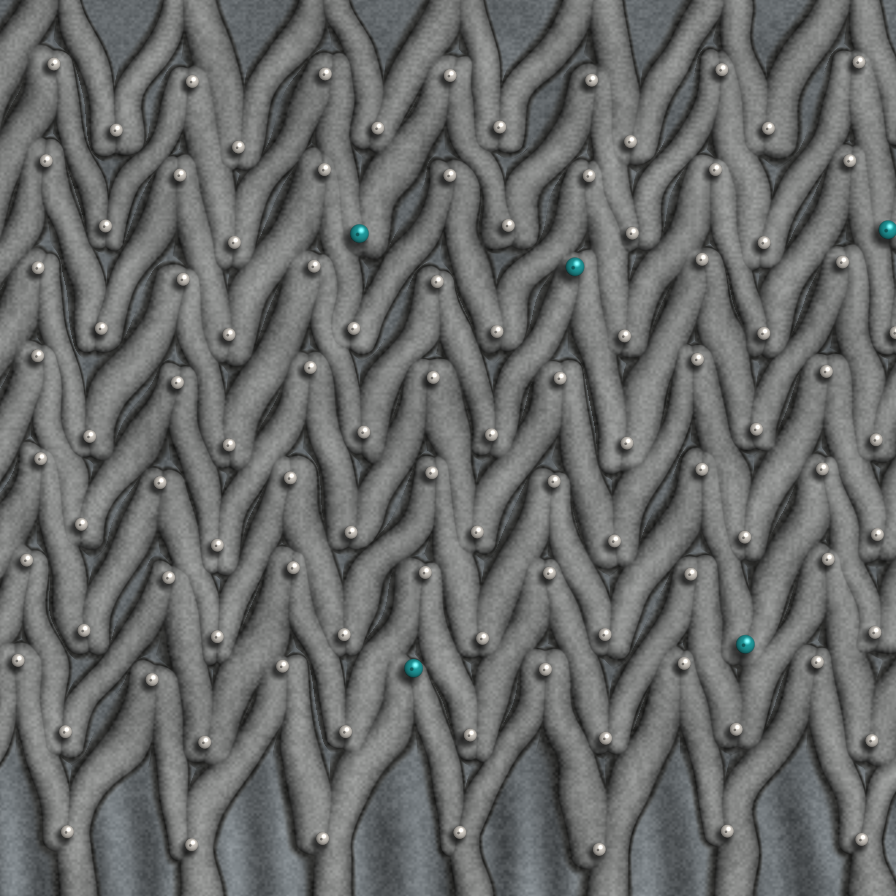
Reproduce this texture procedurally as a three.js fragment shader.

```glsl
// Grey smocked felt: eight stacked zigzag folds, about seven columns wide,
// with a pearl sewn at every peak and valley. Each leg of a zigzag is a
// bent, tapered tube; soft-blended distances give the creases and shade.
varying vec2 vUv;

float hash(vec2 p) {
  return fract(sin(dot(p, vec2(127.1, 311.7))) * 43758.545);
}

float noise(vec2 p) {
  vec2 i = floor(p), f = fract(p);
  f = f * f * (3.0 - 2.0 * f);
  return mix(mix(hash(i), hash(i + vec2(1.0, 0.0)), f.x),
             mix(hash(i + vec2(0.0, 1.0)), hash(i + 1.0), f.x), f.y);
}

// Stitch position: low = 0 for a peak, 1 for the valley to its right
vec2 knot(float col, float row, float low) {
  vec2 id = vec2(col, row + 20.0 * low);
  vec2 jitter = vec2(hash(id), hash(id + 7.3)) - 0.5;
  float sag = hash(vec2(col, 50.0 + low)) - 0.5;
  return mix(vec2(0.072, 1.035), vec2(0.122, 0.848), low)
       + vec2(0.1475 * col - 0.0068 * row, -0.112 * row)
       + jitter * vec2(0.02, 0.018) + vec2(0.0, 0.02 * sag);
}

// Adds one tube to the soft blend: xy = weighted normal, z = weight
void addFold(inout vec3 blend, vec2 p, vec2 a, vec2 b, float radius) {
  vec2 ab = b - a;
  float t = clamp(dot(p - a, ab) / dot(ab, ab), 0.0, 1.0);
  vec2 axis = a + ab * t - vec2(ab.x * 0.13 * sin(6.2832 * t), 0.0);
  vec2 n = (p - axis) / (radius * (0.84 + 0.96 * t * (1.0 - t)));
  float w = exp(-20.0 * length(n));
  blend += vec3(n * w, w);
}

// Keeps the nearest pearl: xy = offset in radii, z = 1 if teal, w = radius
void addPearl(inout vec4 pearl, vec2 p, vec2 center, vec2 id) {
  float teal = step(0.925, hash(id + 3.7));
  float radius = mix(0.0074, 0.0104, teal);
  vec2 d = (p - center) / radius;
  if (dot(d, d) < dot(pearl.xy, pearl.xy)) pearl = vec4(d, teal, radius);
}

void main() {
  vec2 p = vUv;
  vec2 q = p + 0.017 * (vec2(noise(p * 19.0), noise(p * 19.0 + 31.0)) - 0.5);
  vec2 light = vec2(0.75, 0.66);
  vec3 blend = vec3(0.0, 0.0, 1e-17);
  vec4 pearl = vec4(99.0, 99.0, 0.0, 0.01);

  // Folds and pearls of the neighbouring stitches
  float firstRow = floor((1.035 - p.y) / 0.112);
  for (int j = -2; j <= 1; j++) {
    float row = firstRow + float(j);
    if (row < 0.0 || row > 7.0) continue;
    float nearCol = floor((p.x - 0.072 + 0.0068 * row) / 0.1475 + 0.5);
    for (int k = -1; k <= 1; k++) {
      float col = nearCol + float(k);
      vec2 peak = knot(col, row, 0.0);
      vec2 right = knot(col, row, 1.0);
      vec2 left = knot(col - 1.0, row, 1.0);
      vec2 top = vec2(0.009, 0.003);
      vec2 bottom = vec2(0.010, -0.011);
      float swell = 0.005 * (hash(vec2(col, row + 70.0)) - 0.5);
      addFold(blend, q, peak + top, right + bottom * vec2(-1.0, 1.0), 0.0178 + swell);
      addFold(blend, q, peak + top * vec2(-1.0, 1.0), left + bottom, 0.0200 - swell);
      if (row > 6.5) {
        addFold(blend, q, right + bottom, vec2(right.x + 0.01, -0.12), 0.022);
      }
      if (row > 0.5) addPearl(pearl, p, peak, vec2(col, row));
      addPearl(pearl, p, right, vec2(col, row + 20.0));
    }
  }

  // Rounded folds, dark along their sides
  vec2 n = blend.xy / blend.z;
  float f = max(-log(blend.z) / 20.0, 0.0);
  float facing = dot(n / max(length(n), 0.001), light);
  float dome = max(1.0 - f * f, 0.0);
  float foldShade = 0.17 + 0.37 * pow(dome, 0.8) + 0.10 * dot(n, light);
  vec3 foldColor = foldShade * vec3(0.99, 1.0, 0.99);

  // Flat cloth between folds, shadowed beside them
  float open = smoothstep(0.98, 1.42 - 0.22 * facing, f);
  float pleat = 0.10 * sin(p.x * 95.0 + 5.0 * noise(p * 6.0))
              * (1.0 - smoothstep(0.05, 0.22, p.y));
  vec3 flatColor = (mix(0.16, 0.42, open) + (pleat - 0.02) * open)
                 * mix(vec3(1.0, 1.0, 0.96), vec3(0.96, 1.01, 1.04), open);
  vec3 color = mix(foldColor, flatColor, smoothstep(0.9, 1.04, f));

  // Felt fuzz and faint blotches
  color *= 0.92 + 0.16 * noise(p * 16.0 + 5.0);
  color += 0.09 * (noise(p * 330.0) - 0.5) + 0.05 * (noise(p * 140.0) - 0.5);

  // Pearls with a cast shadow, gloss and a pin hole
  vec2 d = pearl.xy;
  color *= 1.0 - 0.65 * (1.0 - smoothstep(0.5, 1.9, length(d + vec2(0.5, 0.6))));
  float bulge = sqrt(max(1.0 - dot(d, d), 0.0));
  vec3 body = mix(vec3(0.82, 0.80, 0.77), vec3(0.13, 0.62, 0.63), pearl.z);
  body *= 0.45 + 0.5 * bulge + 0.2 * dot(d, light);
  body += 0.4 * (1.0 - smoothstep(0.05, 0.5, length(d - vec2(0.2, 0.35))));
  body *= 1.0 - 0.4 * (1.0 - smoothstep(0.1, 0.28, length(d + vec2(0.2, 0.1))));
  float soft = 0.0009 / pearl.w;
  color = mix(color, body, 1.0 - smoothstep(1.0 - soft, 1.0 + soft, length(d)));

  gl_FragColor = vec4(clamp(color, 0.0, 1.0), 1.0);
}
```
